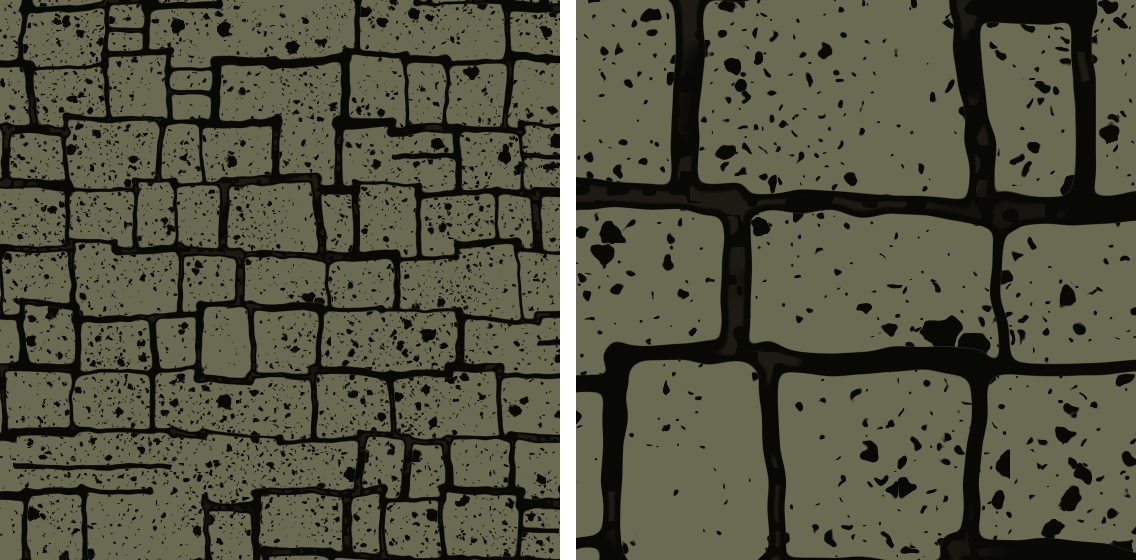
Left, the full canvas; right, a detail of the centre.
Give the GLSL for this texture, as a Shadertoy shader.

```glsl
// Pitted olive paving stones in uneven courses, parted by dark joints.
// Every stone has its own top height and tilt; joints are line distances
// blended smoothly, and pits are scattered as warped dots in three sizes.

const float COURSES = 9.0;

float hash(vec2 p) {
    return fract(sin(dot(p, vec2(127.1, 311.7))) * 43758.5453);
}

float noise(vec2 p) {
    vec2 i = floor(p), f = fract(p);
    f = f * f * (3.0 - 2.0 * f);
    return mix(mix(hash(i), hash(i + vec2(1, 0)), f.x),
               mix(hash(i + vec2(0, 1)), hash(i + vec2(1, 1)), f.x), f.y);
}

vec2 warp(vec2 p) {
    return vec2(noise(p), noise(p + 37.3)) - 0.5;
}

float segment(vec2 p, vec2 a, vec2 b) {
    vec2 pa = p - a, ba = b - a;
    return length(pa - ba * clamp(dot(pa, ba) / (dot(ba, ba) + 1e-5), 0.0, 1.0));
}

// Left edge of stone `col` in course `row`
float jointX(float row, float col) {
    return col + hash(vec2(row, 7.7)) + 0.62 * (hash(vec2(col, row) + 3.1) - 0.5);
}

// Sloping top edge of a stone
float topY(float row, float col, float x) {
    vec2 id = vec2(col, row);
    float middle = col + 0.5 + hash(vec2(row, 7.7));
    return row + 1.0 + 0.28 * (hash(id + 11.3) - 0.5)
         + 0.14 * (hash(id + 23.9) - 0.5) * (x - middle);
}

float stoneColumn(float row, float x) {
    float col = floor(x - hash(vec2(row, 7.7)));
    if (x < jointX(row, col)) return col - 1.0;
    return x < jointX(row, col + 1.0) ? col : col + 1.0;
}

float jointWidth(vec2 id) {
    return 0.022 + 0.056 * hash(id + 51.7);
}

// Signed distance to the joints in course units, negative inside them
float joints(vec2 q) {
    const float SHARPNESS = 36.0;
    float sum = 1e-6;
    float base = floor(q.y);

    // Stone tops, and the risers between tops of different height
    for (float r = -1.0; r < 0.5; r++) {
        float row = base + r;
        float center = stoneColumn(row, q.x);
        for (float c = -1.0; c < 1.5; c++) {
            float col = center + c;
            vec2 id = vec2(col, row);
            float left = jointX(row, col), right = jointX(row, col + 1.0);
            vec2 a = vec2(left, topY(row, col, left));
            vec2 b = vec2(right, topY(row, col, right));
            vec2 next = vec2(right, topY(row, col + 1.0, right));
            if (hash(id + 71.3) > 0.07)
                sum += exp(-SHARPNESS * (segment(q, a, b) - jointWidth(id + 5.0)));
            sum += exp(-SHARPNESS * (segment(q, b, next) - 0.03));
        }
    }

    // Course that owns this point
    float row = base;
    if (q.y < topY(base - 1.0, stoneColumn(base - 1.0, q.x), q.x)) row -= 1.0;
    else if (q.y > topY(base, stoneColumn(base, q.x), q.x)) row += 1.0;

    // Upright joints, some left out to make long stones
    float col = stoneColumn(row, q.x);
    for (float c = 0.0; c < 1.5; c++) {
        vec2 id = vec2(col + c, row);
        float lean = 0.12 * (hash(id + 83.1) - 0.5) * (q.y - row - 0.5);
        if (hash(id + 91.9) > 0.14)
            sum += exp(-SHARPNESS * (abs(q.x - jointX(row, id.x) - lean) - jointWidth(id)));
    }

    // A few stones are split in half
    if (hash(vec2(col, row) + 63.7) > 0.92)
        sum += exp(-SHARPNESS * (abs(q.y - row - 0.5) - 0.04));
    return -log(sum) / SHARPNESS;
}

// Signed distance to the nearest pit in canvas units
float pits(vec2 p) {
    float d = 1.0;
    float density = 0.1 + 0.6 * noise(p * 11.0 + 4.0);
    p += 0.007 * warp(p * 110.0) + 0.003 * warp(p * 260.0);
    for (float n = 0.0; n < 2.5; n++) {
        float scale = 26.0 * exp2(n);
        float angle = 0.5 + n * 0.9;
        vec2 g = mat2(cos(angle), sin(angle), -sin(angle), cos(angle)) * p * scale;
        vec2 id = floor(g) + 100.0 * n;
        vec2 center = 0.5 + 0.5 * (vec2(hash(id), hash(id + 17.1)) - 0.5);
        float radius = 0.08 + 0.25 * pow(hash(id + 29.3), 3.0);
        if (hash(id + 41.7) < density)
            d = min(d, (length(fract(g) - center) - radius) / scale);
    }
    return d;
}

void mainImage(out vec4 fragColor, in vec2 fragCoord) {
    vec2 p = fragCoord / iResolution.y;
    float edge = 0.8 / iResolution.y;

    // Wavy and slightly chipped outlines
    vec2 bent = p + 0.010 * warp(p * 14.0) + 0.004 * warp(p * 55.0);
    float gap = joints(bent * COURSES + vec2(2.0, 3.0)) / COURSES;

    // Brown earth showing in the wider joints
    float earth = smoothstep(0.55, 0.65, noise(p * vec2(18.0, 24.0) + 9.0))
                * smoothstep(0.003, 0.005, -gap) * step(0.4, noise(p * 130.0));
    vec3 dark = mix(vec3(0.03, 0.03, 0.02), vec3(0.11, 0.10, 0.07), earth);

    float stone = smoothstep(-edge, edge, gap);
    float pit = smoothstep(edge, -edge, pits(p));
    vec3 color = mix(dark, vec3(0.42, 0.42, 0.33), stone);
    color = mix(color, vec3(0.03, 0.03, 0.02), pit * stone);
    fragColor = vec4(color, 1.0);
}
```
